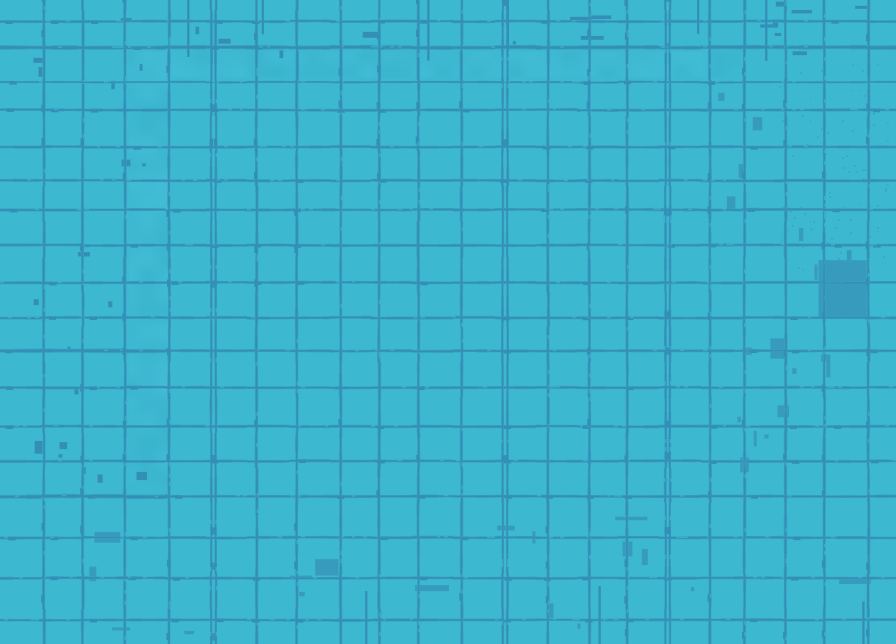
Give the GLSL for this pattern, as a Shadertoy shader.

```glsl
// Uneven turquoise tile grid with worn double-tone lines and scattered blocks around the rim
#define PAPER vec3(0.24, 0.72, 0.82)
#define EDGE_INK vec3(0.22, 0.63, 0.76)
#define CORE_INK vec3(0.20, 0.56, 0.71)
#define COLS 21
#define ROWS 18
#define PITCH vec2(0.0640, 0.0547)
#define FIRST vec2(0.0652, 0.0360)
#define EDGE_W 0.0025
#define CORE_W 0.0014
#define DOUBLE_GAP 0.0036
#define BLOCKS 68
#define WEAR 0.07

float hash(vec2 p) {
    vec3 q = fract(p.xyx * 0.1031);
    q += dot(q, q.yzx + 33.33);
    return fract((q.x + q.y) * q.z);
}

float noise(vec2 p) {
    vec2 i = floor(p), f = fract(p);
    f = f * f * (3.0 - 2.0 * f);
    return mix(mix(hash(i), hash(i + vec2(1, 0)), f.x),
               mix(hash(i + vec2(0, 1)), hash(i + vec2(1, 1)), f.x), f.y);
}

// Antialiased coverage of a signed distance in canvas heights
float cover(float d) {
    return clamp(0.5 - d * iResolution.y, 0.0, 1.0);
}

float box(vec2 p, vec2 halfSize) {
    vec2 d = abs(p) - halfSize;
    return max(d.x, d.y);
}

// 1 inside the rectangle from lo to hi
float inside(vec2 p, vec2 lo, vec2 hi) {
    return cover(box(p - 0.5 * (lo + hi), 0.5 * (hi - lo)));
}

// Worn line: x is edge coverage, y is core coverage
vec2 wornLine(float along, float across, float id, float pitch, float weight) {
    float segment = floor(along / pitch);
    across += (hash(vec2(segment, id)) - 0.5) * 0.0012;
    float d = abs(across);
    float thin = mix(0.8, 1.1, hash(vec2(floor(along / 0.02), id + 7.0))) * weight;
    vec2 ink = vec2(cover(d - EDGE_W * thin), cover(d - CORE_W * thin));

    // Short thick nubs on some segments
    float pick = hash(vec2(segment, id + 31.0));
    vec2 q = vec2((fract(along / pitch) - 0.2 - 0.5 * pick) * pitch, across + 0.001);
    float nub = cover(box(q, vec2(0.0055, 0.0026))) * step(pick, 0.28);
    ink = max(ink, vec2(nub));

    // Pale chips along one side
    float chip = step(1.0 - WEAR, hash(vec2(floor(along / 0.006), id + 53.0)));
    return ink * (1.0 - 0.8 * chip * cover(abs(across - 0.0008) - 0.0012));
}

vec2 gridInk(vec2 p) {
    vec2 ink = vec2(0.0);
    for (int i = 0; i < COLS; i++) {
        float id = float(i);
        float x = FIRST.x + PITCH.x * id + 0.014 * sin(3.1416 * id / float(COLS - 1));
        float across = p.x - x - (hash(vec2(id, 3.0)) - 0.5) * 0.012;
        bool doubled = i % 11 == 4 || i == 11;
        if (doubled) across = abs(across) - DOUBLE_GAP;
        ink = max(ink, wornLine(p.y, across, id, PITCH.y, doubled ? 0.85 : 1.0));
    }
    for (int j = 0; j < ROWS; j++) {
        float id = float(j);
        float bow = pow(abs(sin(3.1416 * id / float(ROWS - 1))), 0.6);
        float y = FIRST.y + PITCH.y * id + 0.036 * bow;
        float across = p.y - y - (hash(vec2(id, 9.0)) - 0.5) * 0.009;
        float weight = j == 16 ? 1.4 : j == 15 ? 0.7 : 0.95;
        if (j % 4 == 3 && j < 8 && p.x < 0.262) weight = 1.35;
        ink = max(ink, wornLine(p.x, across, id + 100.0, PITCH.x, weight));
    }
    // Loose stubs entering from the top and bottom rims
    for (int k = 0; k < 9; k++) {
        float id = float(k);
        float x = 0.26 + 0.13 * id + 0.05 * hash(vec2(id, 17.0));
        float reach = mix(0.05, 0.12, hash(vec2(id, 19.0)));
        float depth = k % 3 == 2 ? p.y : 1.0 - p.y;
        ink = max(ink, vec2(cover(box(vec2(p.x - x, depth), vec2(0.0016, reach)))));
    }
    return ink;
}

// Blocks in four rim bands: x is pale tone, y is dark tone
vec2 blockInk(vec2 p) {
    vec2 ink = vec2(inside(p, vec2(1.271, 0.505), vec2(1.346, 0.596)), 0.0);
    for (int i = 0; i < BLOCKS; i++) {
        int side = i % 4;
        float id = float(i);
        vec4 band = side == 0 ? vec4(0.03, 0.25, 0.24, 0.95)
                  : side == 1 ? vec4(0.14, 0.91, 1.34, 1.00)
                  : side == 2 ? vec4(1.10, 0.27, 1.32, 0.88)
                              : vec4(0.14, 0.00, 1.34, 0.20);
        vec2 most = side == 0 ? vec2(0.010) : side == 1 ? vec2(0.018, 0.007)
                  : side == 2 ? vec2(0.011, 0.018) : vec2(0.032, 0.014);
        vec2 center = mix(band.xy, band.zw, vec2(hash(vec2(id, 61.0)), hash(vec2(id, 67.0))));
        vec2 size = vec2(hash(vec2(id, 71.0)), hash(vec2(id, 73.0)));
        float shape = cover(box(p - center, mix(vec2(0.0022), most, size * size)));
        ink = max(ink, side < 2 ? vec2(0.0, shape) : vec2(shape, 0.0));
    }
    return ink;
}

void mainImage(out vec4 fragColor, in vec2 fragCoord) {
    vec2 p = fragCoord / iResolution.y;

    // Faint wash in the left column and top strip
    float wash = max(inside(p, vec2(0.20, 0.24), vec2(0.265, 0.92)),
                     inside(p, vec2(0.20, 0.88), vec2(1.15, 0.92)));
    vec3 color = PAPER + 0.03 * wash * (noise(p * 35.0) - 0.4);

    // Fine specks at the upper right
    float speck = step(0.985, hash(floor(p / 0.003)));
    color = mix(color, EDGE_INK, 0.6 * speck * inside(p, vec2(1.21, 0.58), vec2(1.38, 0.90)));

    vec2 blocks = blockInk(p), lines = gridInk(p);
    color = mix(color, mix(EDGE_INK, CORE_INK, 0.3), blocks.x);
    color = mix(color, CORE_INK, blocks.y);
    color = mix(color, EDGE_INK, lines.x);
    color = mix(color, CORE_INK, lines.y);
    fragColor = vec4(color, 1.0);
}
```
